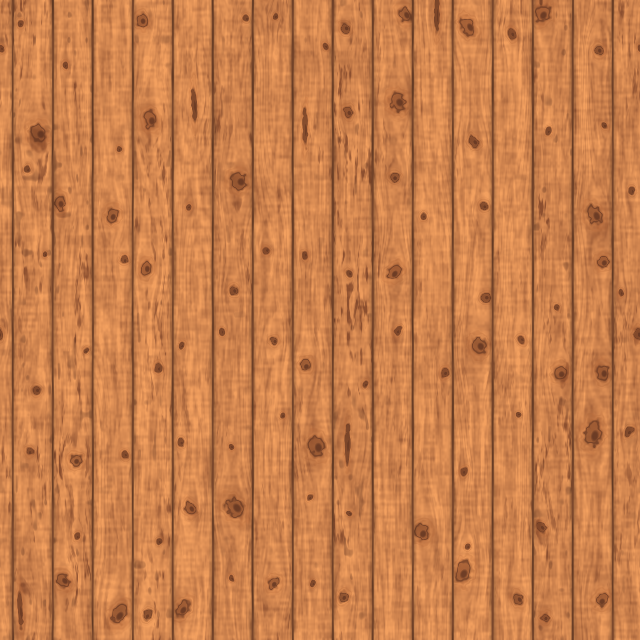
Write a three.js fragment shader that draws this texture.

```glsl
// Wall of sixteen upright, knotty, worn pine boards with dark seams.
varying vec2 vUv;

#define PLANKS 16.0
#define FIRST_SEAM 0.32
#define SEAM_HALF_WIDTH 0.045
#define KNOT_SPACING 2.0
#define KNOT_CHANCE 0.76
#define FIBER_CONTRAST 1.05
#define SAW_CONTRAST 0.34
#define WEAR_AMOUNT 0.85

const vec3 PALE = vec3(0.925, 0.605, 0.360);
const vec3 SHADE = vec3(0.690, 0.420, 0.250);
const vec3 AMBER = vec3(0.660, 0.365, 0.190);
const vec3 DARK = vec3(0.330, 0.175, 0.115);
const vec3 SEAM = vec3(0.430, 0.250, 0.155);

float hash(vec2 p) {
  vec3 q = fract(vec3(p.xyx) * 0.1031);
  q += dot(q, q.yzx + 33.33);
  return fract((q.x + q.y) * q.z);
}

float noise(vec2 p) {
  vec2 i = floor(p), f = fract(p);
  f = f * f * (3.0 - 2.0 * f);
  return mix(mix(hash(i), hash(i + vec2(1.0, 0.0)), f.x),
             mix(hash(i + vec2(0.0, 1.0)), hash(i + vec2(1.0, 1.0)), f.x), f.y);
}

float fbm(vec2 p) {
  float sum = 0.0, gain = 0.55;
  for (int i = 0; i < 3; i++) {
    sum += gain * noise(p);
    p = p * 2.03 + 11.7;
    gain *= 0.5;
  }
  return sum;
}

// Adds the knots of one board; x = dark, y = amber. Bends the grain around them.
vec2 knots(vec2 p, float id, inout float grainX) {
  vec2 stain = vec2(0.0);
  float cell = floor(p.y / KNOT_SPACING);
  for (int j = -1; j <= 1; j++) {
    vec2 key = vec2(id * 7.0 + 3.0, cell + float(j) + 40.0);
    if (hash(key) > KNOT_CHANCE) continue;
    float size = hash(key + 19.1), kind = hash(key + 53.7);
    float radius = mix(0.065, 0.23, size * size);
    vec2 center = vec2(mix(0.16, 0.84, hash(key + 31.3)),
                       (cell + float(j) + mix(0.1, 0.9, hash(key + 71.9))) * KNOT_SPACING);
    vec2 d = p - center;
    grainX -= 0.85 * d.x * exp(-dot(d * vec2(1.0, 0.5), d * vec2(1.0, 0.5)) / (radius * radius * 5.0));

    // Tilted oval, or now and then a long slit
    float tilt = (hash(key + 87.3) - 0.5) * 1.4;
    float stretch = mix(0.65, 1.0, kind);
    if (kind > 0.93) { stretch = 0.14; tilt *= 0.12; radius = 0.07; }
    d = mat2(cos(tilt), sin(tilt), -sin(tilt), cos(tilt)) * d;
    d.y *= stretch;
    float r = length(d) / radius + 0.5 * (noise(p * 11.0 + id * 9.0) - 0.5);
    float body = 1.0 - smoothstep(0.75, 1.15, r);
    float core = 1.0 - smoothstep(0.2, 0.65, length(d / radius - vec2(0.2, -0.15)));
    float rim = smoothstep(0.5, 0.85, r) * body;
    float rings = 0.5 + 0.5 * sin(r * 14.0);
    float halo = (1.0 - smoothstep(0.9, 2.3, r)) * (0.25 + 0.3 * rings);
    float small = 1.0 - smoothstep(0.08, 0.16, radius);
    stain.x = max(stain.x, body * max(0.3 + 0.35 * small, max(0.85 * core, 0.8 * rim)));
    stain.y = max(stain.y, max(body * 0.75, halo));
  }
  return stain;
}

void main() {
  vec2 p = vUv * PLANKS - vec2(FIRST_SEAM, 0.0);
  float id = mod(floor(p.x), PLANKS);
  p.x = fract(p.x);
  float tone = hash(vec2(id, 5.0)) - 0.5;
  float age = hash(vec2(id, 23.0));
  vec2 seed = vec2(id * 37.0, id * 13.0);

  float grainX = p.x;
  vec2 stain = knots(p, id, grainX);
  vec2 g = vec2(grainX + 0.12 * (noise(p * vec2(1.0, 0.5) + seed) - 0.5), p.y);

  // Fibers, arched growth rings and cross-cut saw marks
  float fiber = fbm(g * vec2(9.0, 0.9) + seed);
  float fine = noise(g * vec2(23.0, 2.8) + seed);
  float arch = noise(g * vec2(1.7, 0.22) + seed + 70.0);
  float rings = pow(0.5 + 0.5 * sin(arch * 65.0), 3.0);
  float saw = noise(p * vec2(2.5, 13.0) + seed);
  float speck = noise(p * vec2(17.0, 12.0) + seed);

  // Scuffed patches broken up by the fibers
  float patches = smoothstep(0.42, 0.70, fbm(p * vec2(1.6, 0.65) + seed + 90.0));
  float scratch = smoothstep(0.53, 0.78, fbm(g * vec2(12.0, 2.4) + seed + 140.0));
  float wear = scratch * (0.25 + patches) * mix(0.35, 1.2, age);
  float fleck = smoothstep(0.80, 0.96, noise(g * vec2(7.0, 3.2) + seed + 210.0)) * age;

  float t = 0.33 + 0.16 * tone + FIBER_CONTRAST * (fiber - 0.48);
  t += 0.42 * (fine - 0.5) + SAW_CONTRAST * (saw - 0.5) + 0.26 * (speck - 0.5);
  t += 0.24 * rings * (1.0 - 0.5 * age) + WEAR_AMOUNT * wear;
  vec3 color = mix(PALE, SHADE, clamp(t, -0.12, 1.6));
  color = mix(color, DARK, 0.35 * fleck);

  // Knots
  color = mix(color, AMBER * (0.9 + 0.25 * fine), stain.y * 0.8);
  color = mix(color, DARK, stain.x * 0.9);

  // Rounded board edges and the seams between them
  float edge = min(p.x, 1.0 - p.x) + 0.014 * (noise(vec2(p.y * 1.5, id)) - 0.5);
  float grime = noise(vec2(p.y * 2.2, floor(p.x + 0.5) + id + 60.0));
  color *= 1.0 - (0.08 + 0.14 * grime) * (1.0 - smoothstep(0.02, 0.13, edge));
  float seam = 1.0 - smoothstep(0.004, SEAM_HALF_WIDTH, edge);
  color = mix(color, SEAM * (0.82 + 0.3 * grime), seam * 0.95);

  gl_FragColor = vec4(color, 1.0);
}
```
